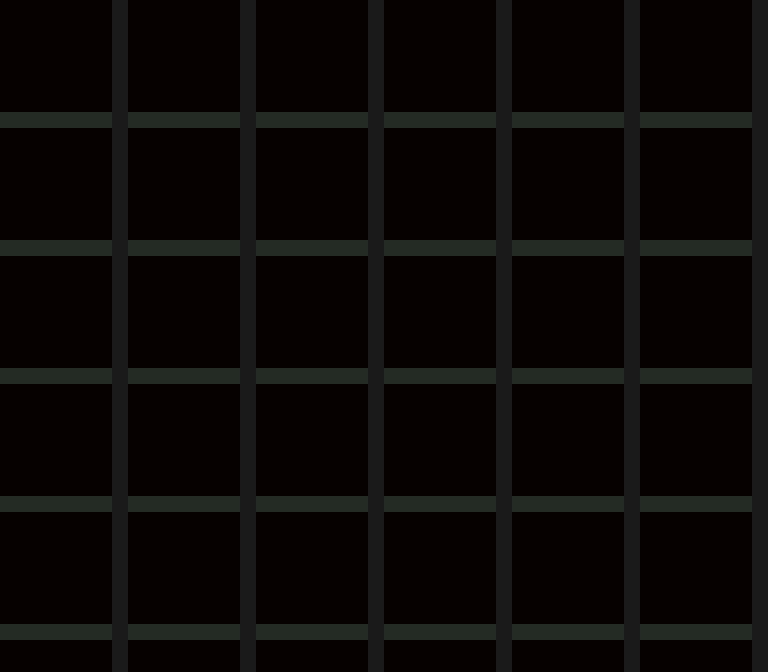
This pattern is drawn by a WebGL 2 fragment shader. Its source:

```glsl
#version 300 es
precision highp float;

#define ROWS 5.25
#define BAR_WIDTH 0.125
#define BAR_CENTER 0.9375
#define GROUND_COLOR vec3(0.031, 0.0, 0.0)
#define UPRIGHT_COLOR vec3(0.102, 0.102, 0.102)
#define RAIL_COLOR vec3(0.133, 0.161, 0.133)

uniform vec2 u_resolution;
out vec4 fragColor;

// Coverage of a bar repeated once per unit, smoothed over one pixel
float barCoverage(float position, float pixel) {
    float fromCenter = abs(fract(position - BAR_CENTER + 0.5) - 0.5);
    return clamp(0.5 - (fromCenter - 0.5 * BAR_WIDTH) / pixel, 0.0, 1.0);
}

void main() {
    // Square cells, counted rightward and downward from the top left corner
    float pixel = ROWS / u_resolution.y;
    vec2 cell = vec2(gl_FragCoord.x, u_resolution.y - gl_FragCoord.y) * pixel;

    // Rails run behind the unbroken uprights
    vec3 color = mix(GROUND_COLOR, RAIL_COLOR, barCoverage(cell.y, pixel));
    color = mix(color, UPRIGHT_COLOR, barCoverage(cell.x, pixel));

    fragColor = vec4(color, 1.0);
}
```
